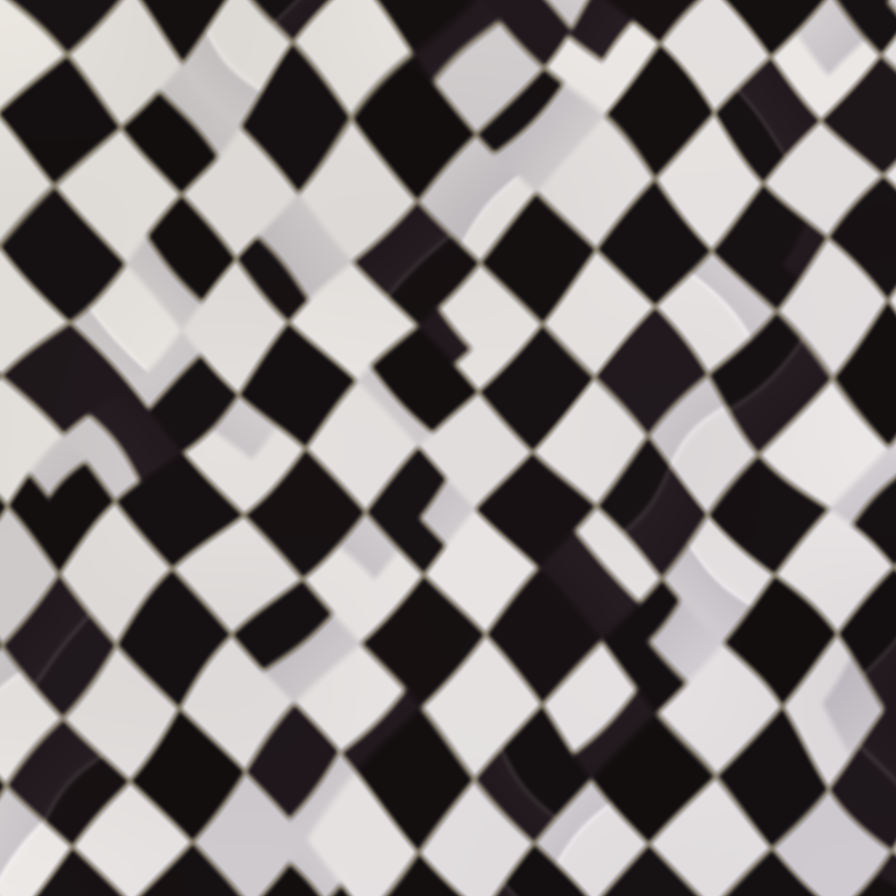
Reproduce this pattern procedurally as a Shadertoy shader.

```glsl
// Soft, warped diagonal checkerboard with split and tinted cells along slanted seams.

const vec2 REPEATS = vec2(7.6, 6.8);       // diamonds across and down
const vec2 ANCHOR = vec2(0.597, 0.501);    // a lattice corner on the canvas
const float EDGE = 0.065;                  // half width of soft edges, in cells
const float WARP = 0.34;                   // lattice distortion, in cells
const float WARP_FREQ = 0.55;
const float SEAM_SPACING = 0.33;
const float SEAM_SLANT = 0.33;
const float SEAM_START = 0.28;
const float SPLIT_MIN = 0.06;              // split chance away from seams
const float SPLIT_MAX = 0.85;              // split chance on a seam
const vec3 BLACK = vec3(0.072, 0.055, 0.055);
const vec3 PLUM = vec3(0.155, 0.118, 0.142);
const vec3 WHITE = vec3(0.905, 0.890, 0.882);
const vec3 PALE = vec3(0.755, 0.738, 0.755);
const vec3 FRINGE = vec3(0.05, 0.04, -0.03);

float hash(vec2 p) {
    vec3 q = fract(vec3(p.xyx) * 0.1031);
    q += dot(q, q.yzx + 33.33);
    return fract((q.x + q.y) * q.z);
}

float noise(vec2 p) {
    vec2 i = floor(p), f = fract(p);
    f = f * f * (3.0 - 2.0 * f);
    return mix(mix(hash(i), hash(i + vec2(1, 0)), f.x),
               mix(hash(i + vec2(0, 1)), hash(i + vec2(1, 1)), f.x), f.y);
}

vec2 canvasToLattice(vec2 uv) {
    vec2 q = (uv - ANCHOR) * REPEATS;
    return vec2(q.x + q.y, q.y - q.x);
}

vec2 latticeToCanvas(vec2 p) {
    return ANCHOR + 0.5 * vec2(p.x - p.y, p.x + p.y) / REPEATS;
}

// Chance that a cell is split, highest on the slanted seams
float splitChance(vec2 id) {
    vec2 c = latticeToCanvas(id + 0.5);
    float phase = (c.x - SEAM_SLANT * c.y - SEAM_START) / SEAM_SPACING;
    float dist = abs(fract(phase + 0.5) - 0.5);
    return mix(SPLIT_MAX, SPLIT_MIN, smoothstep(0.10, 0.34, dist));
}

vec3 tone(float light, float tint) {
    return mix(mix(BLACK, PLUM, tint), mix(WHITE, PALE, tint), light);
}

vec3 cellColor(vec2 id, vec2 p, float edge) {
    vec2 key = id + 71.0;
    vec2 local = p - id;
    float light = mod(id.x + id.y, 2.0);
    float chance = splitChance(id);
    float tint = 0.22 * hash(key + 3.7);
    tint += 0.5 * step(hash(key + 41.3), chance * 0.3);
    vec3 col = tone(light, tint);
    if (hash(key) > chance) return col;

    // Curved cut across the cell, from a random side
    if (hash(key + 11.1) < 0.5) local = local.yx;
    if (hash(key + 17.9) < 0.5) local.x = 1.0 - local.x;
    float bow = 0.05 * sin(3.14159 * clamp(local.y, 0.0, 1.0));
    float cut = mix(0.28, 0.76, hash(key + 23.3)) + bow;
    float part = smoothstep(-edge, edge, local.x - cut);

    // Some cuts leave only a corner piece
    float corner = step(hash(key + 29.7), 0.22);
    part *= mix(1.0, smoothstep(-edge, edge, local.y - 0.42), corner);

    // The piece flips its colour, or keeps it with a shaded tint
    float flips = step(hash(key + 37.1), 0.46);
    float fade = 0.65 + 0.5 * clamp(1.0 - local.x, 0.0, 1.0);
    vec3 piece = tone(mix(light, 1.0 - light, flips), fade);
    col = mix(col, piece, part);

    // Faint ridge where both sides share a colour
    float ridge = exp(-pow((local.x - cut) / 0.035, 2.0));
    return col + 0.07 * ridge * (1.0 - flips) * (1.0 - corner);
}

void mainImage(out vec4 fragColor, in vec2 fragCoord) {
    vec2 uv = fragCoord / iResolution.xy;
    float pixel = REPEATS.x / min(iResolution.x, iResolution.y);
    float edge = max(EDGE, pixel);

    // Warped lattice
    vec2 p = canvasToLattice(uv);
    vec2 q = p * WARP_FREQ + 50.0;
    p += WARP * (vec2(noise(q), noise(q + 19.4)) - 0.5);
    p += 0.035 * sin(p.yx * 2.3 + 1.0);

    // Blend the four cells around the nearest corner
    vec2 corner = floor(p + 0.5);
    vec2 w = smoothstep(-edge, edge, p - corner);
    vec3 low = mix(cellColor(corner - 1.0, p, edge),
                   cellColor(corner - vec2(0, 1), p, edge), w.x);
    vec3 high = mix(cellColor(corner - vec2(1, 0), p, edge),
                    cellColor(corner, p, edge), w.x);
    vec3 col = mix(low, high, w.y);

    // Warm edge fringe, then broad uneven lighting
    col += FRINGE * 4.0 * col.g * (1.0 - col.g) * smoothstep(0.3, 0.0, abs(col.g - 0.42));
    float shade = noise(uv * 4.0 + 8.0) - 0.5;
    col *= 1.0 + 0.06 * shade;
    col += vec3(-0.008, -0.008, 0.012) * (uv.x - uv.y) * col;
    fragColor = vec4(clamp(col, 0.0, 1.0), 1.0);
}
```
